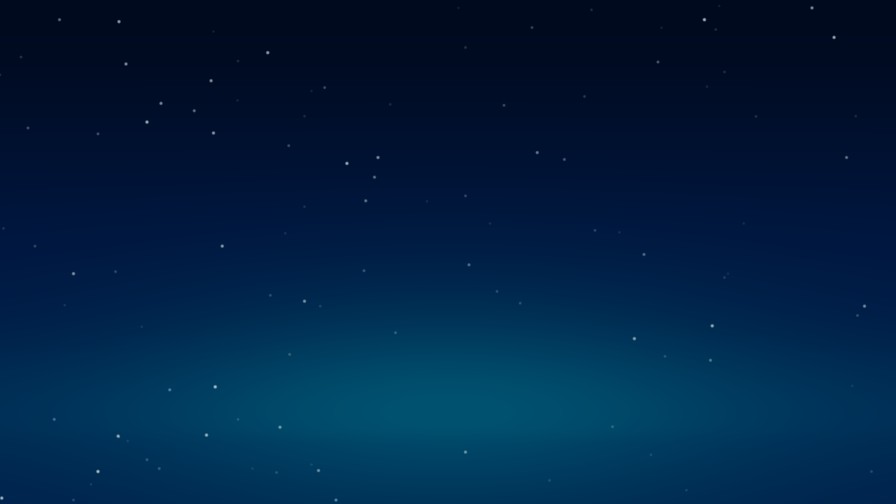
This background is drawn by a Shadertoy shader. Its source:

```glsl
// Night sky over a hazy horizon: a vertical blue ramp, a wide teal glow
// low in the centre, a soft horizontal haze and hash-scattered faint stars.

const int STAR_COUNT = 105;

const vec3 ZENITH_BLUE  = vec3(0.0, 0.038, 0.118);
const vec3 MIDDLE_BLUE  = vec3(0.0, 0.090, 0.255);
const vec3 LOW_BLUE     = vec3(0.0, 0.125, 0.290);
const vec3 GLOW_TEAL    = vec3(0.0, 0.155, 0.115);
const vec3 HAZE_TEAL    = vec3(0.0, 0.042, 0.036);
const vec3 STAR_WHITE   = vec3(0.78, 0.85, 0.86);

float hash(float n) {
    return fract(sin(n * 12.9898) * 43758.5453);
}

// Bell curve: 1 at the centre, falling off over the given radii.
float bell(vec2 offset, vec2 radii) {
    vec2 q = offset / radii;
    return exp(-dot(q, q));
}

// Dark zenith to lighter blue near the ground.
vec3 skyRamp(float height) {
    vec3 lower = mix(LOW_BLUE, MIDDLE_BLUE, smoothstep(0.1, 0.55, height));
    return mix(lower, ZENITH_BLUE, smoothstep(0.42, 1.0, height));
}

// Glow and haze, slightly dimmed below the horizon line.
vec3 horizonLight(vec2 uv, float horizon) {
    float glow = bell(uv - vec2(0.5, 0.19), vec2(0.36, 0.24));
    float haze = bell(vec2(0.0, uv.y - 0.19), vec2(1.0, 0.13));
    float ground = 1.0 - smoothstep(horizon - 0.02, horizon + 0.02, uv.y);
    return (GLOW_TEAL * glow + HAZE_TEAL * haze) * (1.0 - 0.12 * ground);
}

// Soft round dot of the given radius.
float starDot(vec2 p, vec2 centre, float radius) {
    return 1.0 - smoothstep(0.15 * radius, radius, length(p - centre));
}

// Sum of stars; most are faint, a few are bright.
float starField(vec2 p, float aspect) {
    float light = 0.0;
    for (int i = 0; i < STAR_COUNT; i++) {
        float seed = float(i) + 1.0;
        vec2 centre = vec2(hash(seed) * aspect, hash(seed + 211.3));
        float rank = hash(seed + 467.7);
        float brightness = mix(0.10, 0.85, rank * rank);
        float radius = mix(0.0038, 0.0052, rank);
        light += brightness * starDot(p, centre, radius);
    }
    return min(light, 1.0);
}

void mainImage(out vec4 fragColor, in vec2 fragCoord) {
    vec2 uv = fragCoord / iResolution.xy;
    float aspect = iResolution.x / iResolution.y;

    vec3 color = skyRamp(uv.y) + horizonLight(uv, 0.135);
    float stars = starField(vec2(uv.x * aspect, uv.y), aspect);
    color = mix(color, STAR_WHITE, stars);

    fragColor = vec4(color, 1.0);
}
```
